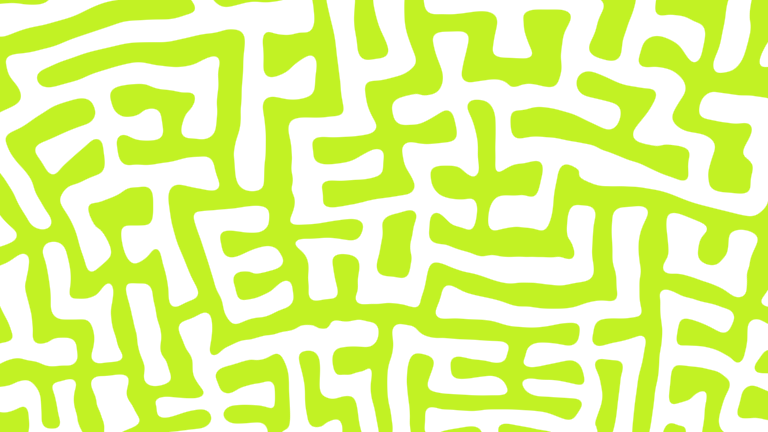
Give the GLSL for this pattern, as a Shadertoy shader.

```glsl
// Labyrinth of rounded lime worms on white, grown from two interlocking networks.

const vec3  LIME       = vec3(0.76, 0.95, 0.14);
const vec3  WHITE      = vec3(1.0);
const float CELL       = 0.077;  // lattice spacing, in canvas heights
const float TILT       = 0.75;   // lattice rotation, in radians
const float TURN       = 0.32;   // extra rotation per canvas height, left to right
const float JITTER     = 0.5;    // node displacement, in cells
const float CORE       = 0.30;   // blur radius of a stroke
const float SURROUND   = 0.62;   // blur radius of the inhibition around it
const float INHIBITION = 0.46;   // keeps neighbouring strokes apart
const float WARP       = 0.35;   // slow bending of the lattice, in cells
const float WARP_RATE  = 0.75;
const float GRAIN      = 0.08;   // how far one diagonal may prevail locally
const float GRAIN_RATE = 0.55;
const float THRESHOLD  = 0.0;    // higher values thin the worms
const float EDGE_WIDTH = 1.3;    // edge softness in output samples
const float SEED       = 3.0;
const int   REACH      = 2;      // neighbouring cells that are searched

float hash(vec2 c) {
    return fract(sin(dot(c, vec2(127.1, 311.7)) + SEED * 17.3) * 43758.547);
}

// Jittered position of a lattice node.
vec2 node(vec2 c) {
    return c + JITTER * (vec2(hash(c + 31.4), hash(c - 57.2)) - 0.5);
}

// Random choice of the rising or the falling diagonal of a cell.
bool risesAtRandom(vec2 c) {
    float grain = sin(GRAIN_RATE * c.x + SEED) * sin(GRAIN_RATE * c.y + 2.0 * SEED);
    return hash(c) < 0.5 + GRAIN * grain;
}

// As above, but a lower left node without any link is given one.
bool rises(vec2 c) {
    bool isolated = !risesAtRandom(c - vec2(1.0, 1.0))
                  && risesAtRandom(c - vec2(1.0, 0.0))
                  && risesAtRandom(c - vec2(0.0, 1.0));
    return risesAtRandom(c) || isolated;
}

// Gaussian blur of a segment; pieces that meet end to end add up seamlessly.
float blurredSegment(float along, float across, float len, float blur) {
    float ends = tanh(1.2 * along / blur) + tanh(1.2 * (len - along) / blur);
    return 0.5 * ends * exp(-across * across / (blur * blur));
}

// Stroke with a ridge in its middle and a shallow moat around it.
float stroke(vec2 p, vec2 a, vec2 b) {
    float len = length(b - a);
    vec2 dir = (b - a) / len;
    vec2 q = p - a;
    float along = dot(q, dir);
    float across = q.x * dir.y - q.y * dir.x;
    return blurredSegment(along, across, len, CORE)
         - INHIBITION * blurredSegment(along, across, len, SURROUND);
}

// Lime network minus white network. Nodes alternate like a chessboard and
// each cell links either its two lime nodes or its two white ones.
float labyrinth(vec2 p) {
    vec2 home = floor(p);
    float sum = 0.0;
    for (int j = -REACH; j <= REACH; j++) {
        for (int i = -REACH; i <= REACH; i++) {
            vec2 c = home + vec2(i, j);
            float parity = 1.0 - 2.0 * mod(c.x + c.y, 2.0);
            sum += rises(c)
                 ? parity * stroke(p, node(c), node(c + 1.0))
                 : -parity * stroke(p, node(c + vec2(1.0, 0.0)), node(c + vec2(0.0, 1.0)));
        }
    }
    return sum;
}

// Angle-preserving map whose direction turns from left to right.
vec2 turningLattice(vec2 uv) {
    float angle = TURN * uv.x + TILT;
    vec2 p = exp(-TURN * uv.y) * vec2(sin(angle), -cos(angle)) / (TURN * CELL);
    return p + WARP * sin(WARP_RATE * p.yx + vec2(1.0, 2.5));
}

void mainImage(out vec4 fragColor, in vec2 fragCoord) {
    vec2 uv = (fragCoord - 0.5 * iResolution.xy) / iResolution.y;
    float value = labyrinth(turningLattice(uv)) - THRESHOLD;

    // Approximate signed distance to the contour gives an even smooth edge.
    float slope = max(length(vec2(dFdx(value), dFdy(value))), 1e-5);
    float cover = clamp(0.5 + value / (slope * EDGE_WIDTH), 0.0, 1.0);

    fragColor = vec4(mix(WHITE, LIME, cover), 1.0);
}
```
